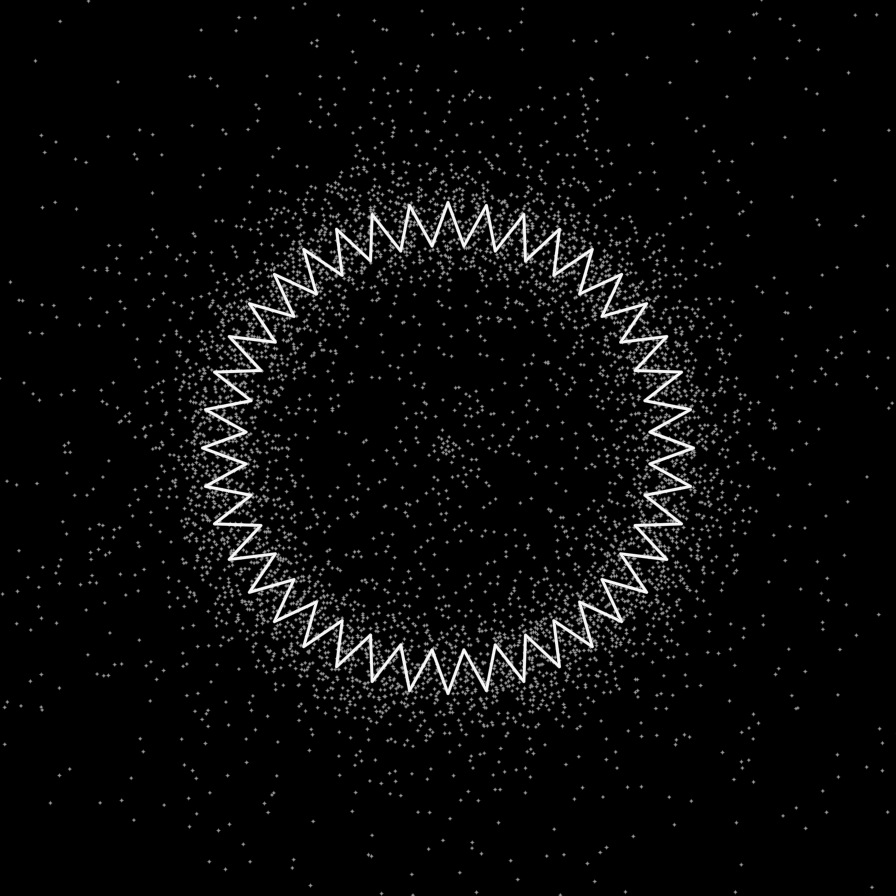
Reproduce this background procedurally as a three.js fragment shader.

```glsl
// Draws a white zigzag ring within a ring-shaped cloud of grey specks on black.
varying vec2 vUv;

#define TEETH 40.0
#define OUTER_RADIUS 0.2740
#define INNER_RADIUS 0.2260
#define LINE_HALF_WIDTH 0.0017
#define LINE_SOFTNESS 0.0009
#define CELLS 128.0
#define SPECKS_PER_CELL 3
#define SPECK_SIZE 0.0034
#define CLOUD_RADIUS 0.25
#define CLOUD_WIDTH 0.05
#define SPECK_GREY 0.60
#define LINE_WHITE 0.97

const float TAU = 6.283185;

// Three independent values in 0..1 for a cell and speck index
vec3 hash33(vec3 p) {
  p = fract(p * vec3(0.1031, 0.1030, 0.0973));
  p += dot(p, p.yxz + 33.33);
  return fract((p.xxy + p.yxx) * p.zyx);
}

// Expected number of specks per cell at a distance from the centre
float cloudDensity(float radius) {
  float offset = radius - CLOUD_RADIUS;
  float band = 1.5 * exp(-offset * offset / (CLOUD_WIDTH * CLOUD_WIDTH));
  float halo = 0.45 * exp(-abs(offset) / 0.075);
  float core = 0.012 / max(radius, 0.003);
  return band + halo + core;
}

// Brightest speck over this cell and its neighbours
float speckCloud(vec2 p) {
  vec2 home = floor(p * CELLS);
  float light = 0.0;
  for (int y = -1; y <= 1; y++) {
    for (int x = -1; x <= 1; x++) {
      vec2 cell = home + vec2(float(x), float(y));
      for (int i = 0; i < SPECKS_PER_CELL; i++) {
        vec3 rnd = hash33(vec3(cell + 211.0, float(i) * 37.0 + 11.0));
        vec2 speck = (cell + rnd.xy) / CELLS;
        float chance = cloudDensity(length(speck)) / float(SPECKS_PER_CELL);
        // Diamond distance gives each speck its small cross shape
        vec2 delta = abs(p - speck);
        float shape = 1.0 - smoothstep(0.0004, SPECK_SIZE, delta.x + delta.y);
        light = max(light, shape * step(rnd.z, chance));
      }
    }
  }
  return light;
}

float segmentDistance(vec2 p, vec2 a, vec2 b) {
  vec2 ab = b - a;
  float t = clamp(dot(p - a, ab) / dot(ab, ab), 0.0, 1.0);
  return length(p - a - ab * t);
}

// Folds the circle into half a tooth, which is a single segment
float zigzagDistance(vec2 p) {
  float radius = length(p);
  float toothAngle = TAU / TEETH;
  float halfTooth = 0.5 * toothAngle;
  float angle = atan(p.x, p.y + 1e-6);
  angle = abs(mod(angle + halfTooth, toothAngle) - halfTooth);
  vec2 folded = radius * vec2(sin(angle), cos(angle));
  vec2 tip = vec2(0.0, OUTER_RADIUS);
  vec2 valley = INNER_RADIUS * vec2(sin(halfTooth), cos(halfTooth));
  return segmentDistance(folded, tip, valley);
}

void main() {
  vec2 p = vUv - 0.5;

  // Specks on black, then the ring line above them
  float shade = SPECK_GREY * speckCloud(p);
  float line = 1.0 - smoothstep(LINE_HALF_WIDTH - LINE_SOFTNESS,
                                LINE_HALF_WIDTH + LINE_SOFTNESS,
                                zigzagDistance(p));
  shade = mix(shade, LINE_WHITE, line);

  gl_FragColor = vec4(vec3(shade), 1.0);
}
```
